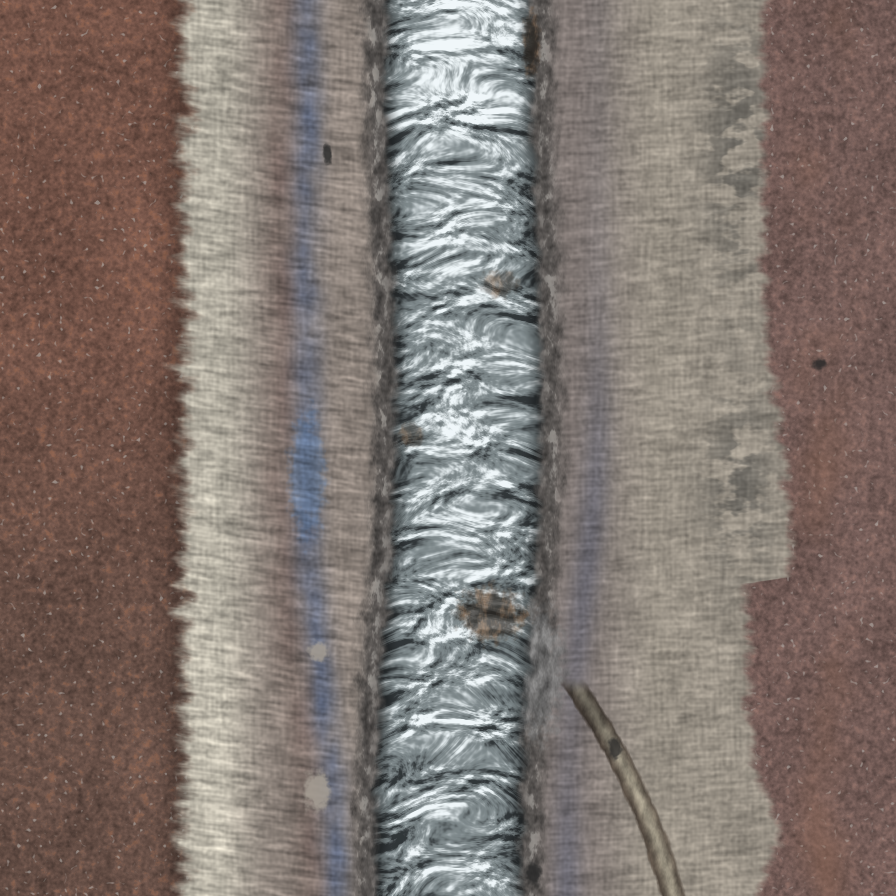
Write a WebGL 2 fragment shader that draws this texture.

```glsl
#version 300 es
precision highp float;
uniform vec2 u_resolution;
out vec4 fragColor;

vec2 hashGradient(vec2 cell) {
  vec3 h = fract(cell.xyx * vec3(.1031, .103, .0973));
  h += dot(h, h.yzx + 33.33);
  return 2. * fract((h.xx + h.yz) * h.zy) - 1.;
}

float noise(vec2 p) {
  vec2 i = floor(p), f = p - i, e = vec2(1, 0);
  vec2 w = f * f * f * (f * (f * 6. - 15.) + 10.);
  float low = mix(dot(hashGradient(i), f), dot(hashGradient(i + e), f - e), w.x);
  float high = mix(dot(hashGradient(i + e.yx), f - e.yx), dot(hashGradient(i + 1.), f - 1.), w.x);
  return 1.4 * mix(low, high, w.y);
}

float fbm(vec2 p, int octaves) {
  float sum = 0., gain = .6;
  for (int i = 0; i < octaves; i++) {
    sum += gain * noise(p);
    p = mat2(1.9, .5, -.5, 1.9) * p + 7.3;
    gain *= .58;
  }
  return sum;
}

float ramp(float a, float b, float x) { return smoothstep(a, b, x); }

float band(float x, float centre, float width) {
  float d = (x - centre) / width;
  return exp(-d * d);
}

float blob(vec2 p, float x, float y, vec2 radius) {
  float d = length((p - vec2(x, y)) / radius) + .6 * fbm(p * 90., 3);
  return 1. - ramp(.6, 1.25, d);
}

float rightEdge(float y) {
  float upper = .882 - .03 * ramp(.38, .68, y);
  float lower = .835 + .034 * band(y, .07, .06);
  return mix(lower, upper, ramp(.348, .357, y));
}

vec3 rust(vec2 p, vec3 base, float speckle) {
  float grain = fbm(p * 95., 4), cloud = fbm(p * 9., 3);
  vec3 col = base * (1. + .2 * cloud + .35 * grain + .15 * noise(p * 230.));
  col = mix(col, vec3(.58, .38, .27), speckle * ramp(.12, .6, grain + .3 * cloud));
  return mix(col, vec3(.7, .68, .66), .6 * ramp(.35, .8, noise(p * 170.)));
}

// Short scratches across the steel, fine grain along the seam
vec3 brushed(vec2 p, vec3 base, float tilt, float contrast) {
  float y = p.y + tilt * p.x;
  float strokes = .5 * fbm(vec2(p.x * 14., y * 75.), 3) + .35 * noise(vec2(p.x * 22., y * 150.));
  float hairs = noise(vec2(p.x * 50., y * 230.));
  float grain = noise(p * vec2(220, 28)) + noise(p * 210.);
  return base * (1. + contrast * (.42 * strokes + .2 * hairs) + .1 * grain + .12 * fbm(p * 14., 3));
}

float beadHeight(vec2 p, float u) {
  vec2 q = vec2(p.x * 20., (p.y + .012 * u * u) * 40.);
  q += .9 * vec2(noise(q * .6 + 3.), noise(q * .6 + 19.));
  return fbm(q, 5);
}

vec3 beadColour(vec2 p, float u) {
  float slope = beadHeight(p, u) - beadHeight(p + vec2(-.003, .005), u);
  float glow = .53 - .3 * u * u + .16 * ramp(.72, 1., p.y) + .06 * ramp(.1, .35, p.y);
  float light = glow + 1.15 * slope + .3 * fbm(p * vec2(11, 24), 3) + .1 * noise(p * 180.);
  vec3 col = mix(vec3(.19, .21, .22), vec3(.49, .53, .54), ramp(0., .45, light));
  col = mix(col, vec3(.94, .97, .98), ramp(.42, .92, light));
  return col * (1. - .4 * ramp(.75, 1., abs(u)));
}

void main() {
  vec2 p = gl_FragCoord.xy / u_resolution;
  float fray = fbm(vec2(p.x * 20., (p.y + .1 * p.x) * 55.), 4);
  float wobble = fbm(vec2(2, p.y * 10.), 3);
  float crust = fbm(p * vec2(75, 40), 4);
  float patchy = fbm(p * vec2(24, 14), 3);

  // Ground steel left of the seam, with heat tint
  vec3 tone = mix(vec3(.68, .66, .61), vec3(.55, .51, .48), ramp(.24, .31, p.x));
  tone *= 1. + .1 * band(p.y, .22, .25) * (1. - ramp(.23, .31, p.x));
  float blueLine = .378 - .035 * ramp(0., .45, p.y) + .008 * wobble;
  float tint = .55 + .5 * patchy;
  tone = mix(tone, vec3(.43, .36, .34), tint * band(p.x, blueLine - .026, .022));
  tone = mix(tone, vec3(.35, .39, .48), 1.2 * tint * band(p.x, blueLine, .016));
  tone = mix(tone, vec3(.36, .47, .62), .5 * blob(p, .343, .47, vec2(.02, .07)));
  vec3 leftSteel = brushed(p, tone, .13, 1.);

  // Ground steel right of the seam, with worn dark patches
  tone = mix(vec3(.5, .465, .45), vec3(.6, .57, .525), ramp(.64, .74, p.x));
  float blueFade = .5 * (1. - ramp(0., .2, p.y)) + .1 + .5 * band(p.y, .38, .22);
  tone = mix(tone, vec3(.37, .38, .44), blueFade * band(p.x, .633 + .035 * ramp(.1, .55, p.y), .016));
  float worn = band(p.x, .825, .04) * (band(p.y, .83, .16) + band(p.y, .46, .1));
  worn *= ramp(-.15, .15, fbm(p * vec2(22, 42), 4) + .5 * patchy);
  vec3 rightSteel = brushed(p, mix(tone, vec3(.37, .36, .34), .85 * worn), -.04, .7);
  vec3 col = mix(leftSteel, rightSteel, step(.5, p.x));

  // Rusted plates outside the frayed grinding edges
  float leftGap = p.x - .205 - .012 * wobble - .022 * fray;
  vec3 plate = rust(p, mix(vec3(.4, .31, .275), vec3(.45, .325, .28), ramp(.2, .7, p.y)), .4);
  col = mix(plate * (1. - .25 * band(p.x, .205, .02)), col, ramp(-.012, .012, leftGap));
  float rightGap = p.x - rightEdge(p.y) - .007 * wobble - .016 * fray;
  float stain = band(p.x, .92, .03) * ramp(-.2, .5, fbm(p * 8., 3));
  plate = mix(rust(p, vec3(.445, .355, .335), .1), vec3(.54, .39, .32), .5 * stain);
  col = mix(col, plate, ramp(-.007, .008, rightGap));

  // Dark toes of the seam with pale scale
  float centre = .501 + .021 * ramp(.1, .5, p.y) - .01 * ramp(.55, .95, p.y);
  float offset = p.x - centre;
  vec3 scale = vec3(.35, .335, .325) * (1. + .6 * crust + .2 * noise(p * 180.));
  scale = mix(scale, vec3(.62, .61, .59), .8 * band(abs(offset), .097, .009) * ramp(.05, .35, crust));
  col = mix(scale, col, ramp(.093, .117, abs(offset) + .012 * crust));
  col = mix(col, vec3(.45) * (1. + .7 * crust), .8 * blob(p, .6, .25, vec2(.032, .075)));

  // Rippled bright bead
  float u = offset / (.083 + .01 * fbm(vec2(sign(offset) * 5., p.y * 30.), 3));
  col = mix(beadColour(p, u), col, ramp(.9, 1.06, abs(u) + .06 * crust));

  // Burnt flecks, pits and pale spatter
  float burn = blob(p, .548, .315, vec2(.038, .03)) + blob(p, .593, .95, vec2(.01, .035));
  burn += .7 * (blob(p, .557, .683, vec2(.022, .015)) + blob(p, .46, .515, vec2(.014)));
  vec3 soot = mix(vec3(.15, .13, .11), vec3(.5, .38, .28), ramp(-.2, .5, crust));
  col = mix(col, soot, .7 * min(burn, 1.));
  float pits = blob(p, .366, .828, vec2(.005, .011)) + blob(p, .915, .593, vec2(.007));
  pits += blob(p, .595, .024, vec2(.009, .014));
  col = mix(col, vec3(.16), .8 * min(pits, 1.));
  float spatter = blob(p, .355, .273, vec2(.011)) + blob(p, .354, .117, vec2(.015, .023));
  col = mix(col, vec3(.65, .62, .58), .85 * min(spatter, 1.));

  // Curved stray bead at lower right
  float t = 1. - p.y / .24;
  float across = (p.x - .638 - .165 * t + .052 * t * t) / (.014 + .004 * crust);
  float stray = ramp(-.02, .06, t) * (1. - ramp(.8, 1.1, abs(across)));
  tone = mix(vec3(.25, .21, .18), vec3(.61, .58, .51), band(across, .1, .65));
  tone *= (1. + .5 * crust) * mix(.7, 1., ramp(.15, .45, t));
  tone = mix(tone, vec3(.13), .8 * blob(p, .687, .165, vec2(.008, .012)));
  col = mix(col, tone, .9 * stray);

  fragColor = vec4(clamp(col, 0., 1.), 1);
}
```
